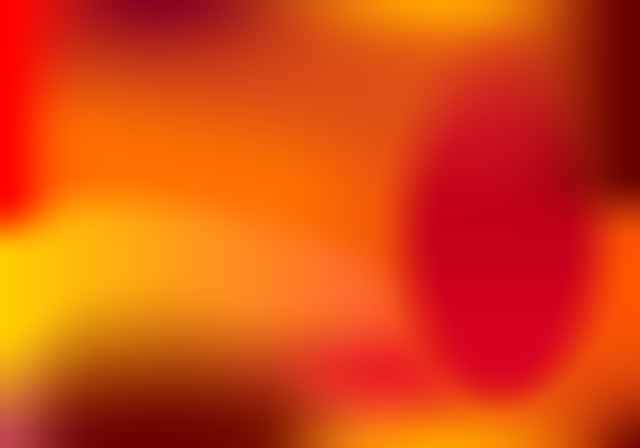
Reproduce this background procedurally as a WebGL 1 fragment shader.

```glsl
precision highp float;
// Molten abstract backdrop: a golden wave sweeps in from the left and meets
// a crimson oval, with amber and dark red glows around the borders.
// Soft layers are blended from back to front in canvas units (0 to 1).

uniform vec2 u_resolution;

#define WAVE_CREST vec2(0.17, 0.55)
#define WAVE_CURVE 0.85
#define WAVE_SOFT 0.075
#define OVAL_CENTER vec2(0.785, 0.48)
#define OVAL_RADIUS vec2(0.15, 0.36)
#define AMBER_X 0.69
#define AMBER_SIZE vec2(0.19, 0.09)

const vec3 BURNT = vec3(0.87, 0.31, 0.08);
const vec3 EMBER = vec3(0.93, 0.31, 0.05);
const vec3 VIVID = vec3(1.0, 0.44, 0.0);
const vec3 YELLOW = vec3(1.0, 0.81, 0.0);
const vec3 PEACH = vec3(1.0, 0.39, 0.20);
const vec3 AMBER = vec3(1.0, 0.63, 0.0);
const vec3 RED = vec3(1.0, 0.0, 0.0);
const vec3 ROSE = vec3(0.75, 0.27, 0.31);
const vec3 MAROON = vec3(0.53, 0.0, 0.13);
const vec3 DARK = vec3(0.41, 0.0, 0.0);

// Gaussian falloff, 1 at the center
float glow(vec2 offset, vec2 size) {
  vec2 d = offset / size;
  return exp(-dot(d, d));
}

float falloff(float dist, float size) {
  return exp(-dist * dist / (size * size));
}

// Slanted orange band that fades to burnt orange above
vec3 background(vec2 p) {
  float slant = p.y + 0.3 * (p.x - 0.2);
  vec3 band = mix(VIVID, EMBER, smoothstep(0.42, 0.68, p.x));
  vec3 col = mix(band, BURNT, smoothstep(0.64, 0.9, slant));
  return mix(col, MAROON, glow(p - vec2(0.25, 1.02), vec2(0.22, 0.15)));
}

// Yellow to peach fill, shaded dark toward the lower border
vec3 waveColor(vec2 p) {
  float leftEdge = falloff(p.x, 0.09);
  float shadeTop = 0.4 - 0.12 * leftEdge - 0.06 * smoothstep(0.25, 0.45, p.x);
  float shade = 1.0 - smoothstep(0.0, shadeTop, p.y);
  shade *= 1.0 - smoothstep(0.4, 0.62, p.x);
  vec3 fill = mix(YELLOW, PEACH, clamp(p.x / 0.6, 0.0, 1.0));
  return mix(fill, mix(DARK, ROSE, leftEdge), shade);
}

float waveMask(vec2 p) {
  float dx = p.x - WAVE_CREST.x;
  float left = min(dx, 0.0);
  float edge = WAVE_CREST.y - WAVE_CURVE * dx * dx - 0.5 * left * left;
  float body = 1.0 - smoothstep(edge - WAVE_SOFT, edge + WAVE_SOFT, p.y);
  return body * (1.0 - smoothstep(0.54, 0.7, p.x));
}

// Oval with a crisper lower rim
float ovalMask(vec2 p) {
  float d = length((p - OVAL_CENTER) / OVAL_RADIUS);
  float soft = mix(0.17, 0.36, smoothstep(0.1, 0.35, p.y));
  return 1.0 - smoothstep(1.0 - soft, 1.0 + soft, d);
}

void main() {
  vec2 p = gl_FragCoord.xy / u_resolution;

  vec3 col = background(p);
  col = mix(col, waveColor(p), waveMask(p));

  // Red left border, wider toward the top
  float redWidth = mix(0.07, 0.1, smoothstep(0.7, 1.0, p.y));
  col = mix(col, RED, falloff(p.x, redWidth) * smoothstep(0.42, 0.58, p.y));

  // Amber light on the upper and lower borders, orange on the right
  float borderDist = min(p.y, 1.0 - p.y);
  col = mix(col, AMBER, glow(vec2(p.x - AMBER_X, borderDist), AMBER_SIZE));
  col = mix(col, vec3(1.0, 0.33, 0.0), glow(p - vec2(1.0, 0.37), vec2(0.13, 0.18)));

  // Crimson oval and its trailing red haze
  col = mix(col, vec3(0.91, 0.1, 0.14), 0.9 * glow(p - vec2(0.6, 0.17), vec2(0.14, 0.09)));
  vec3 crimson = mix(vec3(0.85, 0.0, 0.13), vec3(0.77, 0.0, 0.1), smoothstep(0.2, 0.5, p.y));
  crimson = mix(crimson, vec3(0.82, 0.1, 0.14), smoothstep(0.5, 0.8, p.y));
  col = mix(col, crimson, ovalMask(p));

  // Dark right border and lower right corner
  float darkSide = falloff(1.0 - p.x, 0.125) * smoothstep(0.46, 0.62, p.y);
  col = mix(col, DARK, darkSide);
  col = mix(col, DARK, glow(p - vec2(1.02, -0.03), vec2(0.11, 0.14)));

  gl_FragColor = vec4(col, 1.0);
}
```
